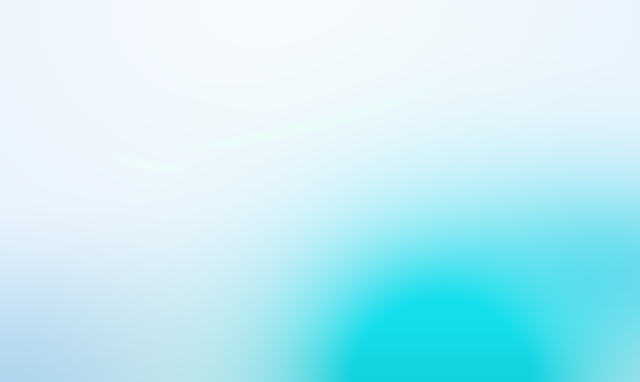
Reproduce this background procedurally as a Shadertoy shader.

```glsl
// Soft pale sky gradient with a cyan glow at the lower right and two faint wisps.

// Layout: x runs from 0 to ASPECT, y from 0 to 1
const float ASPECT = 1.673;
const vec2 CORE_CENTER = vec2(1.155, -0.02);
const float CORE_RADIUS = 0.235;
const float HALO_REACH = 0.19;
const float HALO_POWER = 1.2;
const vec2 BAND_CENTER = vec2(1.62, 0.29);
const vec2 BAND_SIZE = vec2(0.36, 0.24);
const float BAND_STRENGTH = 0.58;
const vec2 PALE_CENTER = vec2(0.76, 0.98);
const vec2 PALE_SIZE = vec2(0.80, 0.60);

const vec3 SKY = vec3(0.905, 0.950, 0.992);
const vec3 PALE = vec3(0.965, 0.982, 0.990);
const vec3 FLOOR_LEFT = vec3(0.680, 0.835, 0.930);
const vec3 FLOOR_RIGHT = vec3(0.790, 0.905, 0.925);
const vec3 CYAN = vec3(0.080, 0.870, 0.925);
const vec3 CYAN_DEEP = vec3(0.075, 0.825, 0.875);
const vec3 BAND = vec3(0.130, 0.810, 0.895);
const vec3 WISP = vec3(0.935, 0.995, 0.980);

float ellipseGlow(vec2 p, vec2 center, vec2 size) {
    vec2 q = (p - center) / size;
    return exp(-dot(q, q));
}

// Full inside the disc, then a slow decay outside it
float coreGlow(vec2 p) {
    float outside = max(length(p - CORE_CENTER) - CORE_RADIUS, 0.0);
    return exp(-pow(outside / HALO_REACH, HALO_POWER));
}

// Soft stroke around a curve height, tapering at t = 0 and t = 1
float wispMask(float y, float curveY, float t, float width) {
    float inside = step(0.0, t) * step(t, 1.0);
    float taper = sqrt(max(4.0 * t * (1.0 - t), 0.0));
    float halfWidth = width * taper + 0.001;
    return inside * taper * (1.0 - smoothstep(0.4, 1.0, abs(y - curveY) / halfWidth));
}

float longWisp(vec2 p) {
    float t = (p.x - 0.45) / 0.72;
    float s = clamp(t, 0.0, 1.0);
    float curveY = 0.607 + 0.15 * pow(s, 1.3) + 0.05 * pow(s, 8.0);
    return wispMask(p.y, curveY, t, 0.018);
}

float shortWisp(vec2 p) {
    float t = (p.x - 0.28) / 0.22;
    float curveY = 0.548 + 0.05 * (1.0 - t) * (1.0 - t) + 0.012 * t;
    return wispMask(p.y, curveY, t, 0.016);
}

void mainImage(out vec4 fragColor, in vec2 fragCoord) {
    vec2 p = fragCoord / iResolution.xy * vec2(ASPECT, 1.0);

    // Pale sky and the tinted floor
    vec3 color = mix(SKY, PALE, ellipseGlow(p, PALE_CENTER, PALE_SIZE));
    vec3 floorColor = mix(FLOOR_LEFT, FLOOR_RIGHT, smoothstep(0.0, 0.6, p.x));
    color = mix(color, floorColor, smoothstep(0.52, -0.06, p.y));

    // Wisps
    color = mix(color, WISP, 0.75 * max(longWisp(p), shortWisp(p)));

    // Side band, then the main glow
    color = mix(color, BAND, BAND_STRENGTH * ellipseGlow(p, BAND_CENTER, BAND_SIZE));
    vec3 cyan = mix(CYAN_DEEP, CYAN, smoothstep(0.0, 0.18, p.y));
    color = mix(color, cyan, coreGlow(p));

    fragColor = vec4(color, 1.0);
}
```
